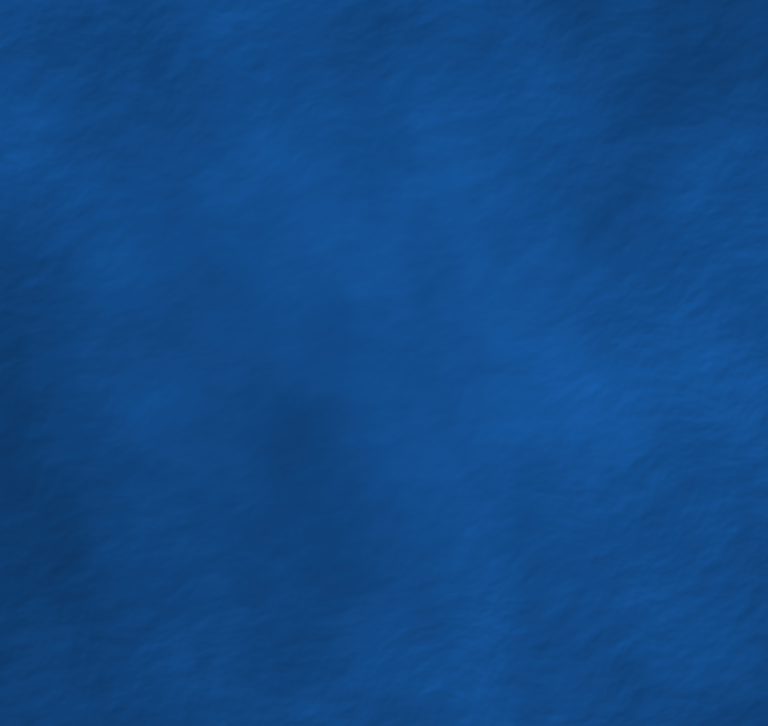
Write a WebGL 1 fragment shader that draws this texture.

```glsl
precision highp float;

uniform vec2 u_resolution;

// Palette
const vec3 DEEP_BLUE = vec3(0.050, 0.210, 0.390);
const vec3 BRIGHT_BLUE = vec3(0.090, 0.355, 0.650);

// Broad light, in units of canvas height
const float BASE_TONE = 0.48;
const vec2 GLOW_CENTER = vec2(0.76, 0.48);
const float GLOW_RADIUS = 0.32;
const float GLOW_GAIN = 0.27;
const vec2 TOP_GLOW_CENTER = vec2(0.36, 0.92);
const float TOP_GLOW_RADIUS = 0.28;
const float TOP_GLOW_GAIN = 0.12;
const vec2 LEFT_SHADE_CENTER = vec2(0.03, 0.22);
const float LEFT_SHADE_RADIUS = 0.34;
const float LEFT_SHADE_GAIN = 0.24;
const vec2 CORNER_SHADE_CENTER = vec2(1.04, 1.02);
const float CORNER_SHADE_RADIUS = 0.20;
const float CORNER_SHADE_GAIN = 0.24;

// Cloudy mottling
const vec2 CLOUD_SCALE = vec2(4.6, 4.2);
const float CLOUD_GAIN = 0.75;

// Wrinkled relief
const vec2 WRINKLE_SCALE = vec2(21.0, 36.0);
const float WRINKLE_WARP = 0.03;
const float WRINKLE_TILT = -0.35;
const vec2 LIGHT_DIRECTION = vec2(-0.5, 0.866);
const float LIGHT_STEP = 0.003;
const float RELIEF_GAIN = 0.62;
const vec2 SMOOTH_CENTER = vec2(0.46, 0.52);
const float SMOOTH_RELIEF = 0.40;

vec2 hashGradient(vec2 cell) {
  vec3 q = fract(cell.xyx * vec3(0.1031, 0.1030, 0.0973));
  q += dot(q, q.yzx + 33.33);
  return fract((q.xx + q.yz) * q.zy) * 2.0 - 1.0;
}

float gradientNoise(vec2 p) {
  vec2 cell = floor(p);
  vec2 f = p - cell;
  vec2 w = f * f * f * (f * (f * 6.0 - 15.0) + 10.0);
  vec2 e = vec2(1.0, 0.0);
  float a = dot(hashGradient(cell), f);
  float b = dot(hashGradient(cell + e.xy), f - e.xy);
  float c = dot(hashGradient(cell + e.yx), f - e.yx);
  float d = dot(hashGradient(cell + e.xx), f - e.xx);
  return mix(mix(a, b, w.x), mix(c, d, w.x), w.y);
}

mat2 rotation(float angle) {
  float c = cos(angle);
  float s = sin(angle);
  return mat2(c, s, -s, c);
}

float fbm(vec2 p) {
  mat2 turn = rotation(0.4);
  float sum = 0.0;
  float amplitude = 0.5;
  for (int octave = 0; octave < 4; octave++) {
    sum += amplitude * gradientNoise(p);
    p = turn * p * 2.03 + 17.3;
    amplitude *= 0.5;
  }
  return sum;
}

float wrinkleHeight(vec2 p) {
  return fbm(rotation(WRINKLE_TILT) * p * WRINKLE_SCALE + 40.0);
}

// Slope of the wrinkles as seen by a slanting light
float wrinkleShade(vec2 p) {
  vec2 warp = vec2(gradientNoise(p * 7.0 + 3.7), gradientNoise(p * 7.0 + 61.2));
  vec2 q = p + WRINKLE_WARP * warp;
  vec2 offset = LIGHT_DIRECTION * LIGHT_STEP;
  return wrinkleHeight(q - offset) - wrinkleHeight(q + offset);
}

float softSpot(vec2 p, vec2 center, float radius) {
  vec2 d = (p - center) / radius;
  return exp(-dot(d, d));
}

void main() {
  vec2 p = gl_FragCoord.xy / u_resolution.y;

  // Uneven illumination
  float tone = BASE_TONE;
  tone += GLOW_GAIN * softSpot(p, GLOW_CENTER, GLOW_RADIUS);
  tone += TOP_GLOW_GAIN * softSpot(p, TOP_GLOW_CENTER, TOP_GLOW_RADIUS);
  tone -= LEFT_SHADE_GAIN * softSpot(p, LEFT_SHADE_CENTER, LEFT_SHADE_RADIUS);
  tone -= CORNER_SHADE_GAIN * softSpot(p, CORNER_SHADE_CENTER, CORNER_SHADE_RADIUS);

  // Soft clouds
  tone += CLOUD_GAIN * fbm(p * CLOUD_SCALE + 8.5);

  // Relief, calmer in the middle and in the shade
  float roughness = smoothstep(0.15, 0.55, distance(p, SMOOTH_CENTER));
  float relief = mix(SMOOTH_RELIEF, 1.0, roughness) * mix(0.6, 1.2, clamp(tone, 0.0, 1.0));
  tone += RELIEF_GAIN * relief * wrinkleShade(p);

  gl_FragColor = vec4(mix(DEEP_BLUE, BRIGHT_BLUE, clamp(tone, -0.2, 1.2)), 1.0);
}
```
